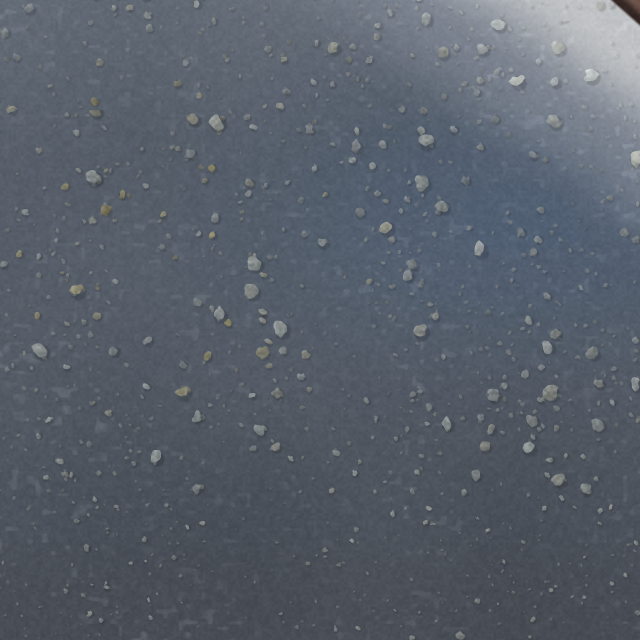
Write a WebGL 1 fragment shader that draws this texture.

```glsl
precision highp float;
// Blue-grey painted metal, speckled with pale lichen spots, with a bright sheen in the upper right corner.
uniform vec2 u_resolution;

vec3 hash3(vec2 p) {
  vec3 q = fract(vec3(p.xyx) * vec3(0.1031, 0.1030, 0.0973));
  q += dot(q, q.yxz + 33.33);
  return fract((q.xxy + q.yzz) * q.zyx);
}

float noise(vec2 p) {
  vec2 i = floor(p), f = fract(p);
  f = f * f * (3.0 - 2.0 * f);
  return mix(mix(hash3(i).x, hash3(i + vec2(1, 0)).x, f.x),
             mix(hash3(i + vec2(0, 1)).x, hash3(i + vec2(1, 1)).x, f.x), f.y);
}

// Signed distance into the sheen, whose border slants across the corner
float sheenDepth(vec2 p) {
  return (p.x - 0.70) * 0.55 + (p.y - 1.0) * 0.83 + 0.03 * (noise(p * 6.0) - 0.5);
}

vec3 metal(vec2 p) {
  vec3 color = mix(vec3(0.285, 0.305, 0.340), vec3(0.338, 0.368, 0.410), smoothstep(0.0, 0.62, p.y));
  color += vec3(0.055, 0.058, 0.060) * smoothstep(0.72, 1.05, p.y);
  float blue = exp(-dot(p - vec2(0.82, 0.66), (p - vec2(0.82, 0.66)) * vec2(7.0, 28.0)));
  color += vec3(-0.020, 0.006, 0.040) * blue;
  color += 0.025 * (noise(p * 5.0 + 3.0) - 0.5);
  float depth = sheenDepth(p);
  color = mix(color, vec3(0.50, 0.53, 0.58), 0.85 * smoothstep(-0.19, -0.02, depth));
  return mix(color, vec3(0.75, 0.76, 0.77), smoothstep(-0.04, 0.09, depth));
}

// Scatters irregular spots, at most one per grid cell, in loose clusters
vec3 paintSpots(vec3 color, vec2 p, float cells, float cover, float size, float strength) {
  float soft = max(0.0016, 0.8 / u_resolution.y);
  vec2 home = floor(p * cells);
  for (int j = -1; j <= 1; j++) {
    for (int i = -1; i <= 1; i++) {
      vec2 id = home + vec2(float(i), float(j));
      vec3 place = hash3(id + cells * 3.7);
      vec3 look = hash3(id + cells * 9.1 + 57.0);
      vec2 center = (id + 0.1 + 0.8 * place.xy) / cells;
      float cluster = smoothstep(0.2, 0.8, noise(center * 8.0 + cells));
      if (place.z > cover * (0.3 + 1.4 * cluster)) continue;

      // Turned, stretched and dented outline
      float radius = size * mix(0.5, 1.0, look.x) * mix(0.65, 1.0, smoothstep(0.1, 0.4, center.y));
      vec2 d = p - center;
      float angle = 6.2832 * look.y;
      vec2 turned = mat2(cos(angle), -sin(angle), sin(angle), cos(angle)) * d;
      turned.x *= mix(1.0, 1.6, look.z);
      float dent = noise(d / radius * 1.6 + id * 7.0);
      float edge = length(turned) - radius * (0.65 + 0.65 * dent);

      // Shadow on the lower right, then the spot with a lit upper left
      float shade = smoothstep(0.003, -0.002, length(d - vec2(0.3, -0.35) * radius) - radius);
      color *= 1.0 - 0.16 * shade * strength;
      float warm = smoothstep(0.45, 0.15, distance(center, vec2(0.26, 0.65)));
      float yellow = smoothstep(0.5, 1.0, look.y) * (0.2 + 0.8 * warm) * strength;
      vec3 tint = mix(vec3(0.54, 0.56, 0.56), vec3(0.58, 0.54, 0.37), yellow);
      tint += 0.06 * dot(d / radius, vec2(-0.6, 0.8)) + 0.14 * (noise(p * 210.0) - 0.5);
      tint += 0.10 * (look.z - 0.5) + 0.20 * smoothstep(-0.13, 0.05, sheenDepth(p));
      color = mix(color, tint, smoothstep(soft, -soft, edge) * strength * mix(0.6, 1.0, look.x));
    }
  }
  return color;
}

void main() {
  vec2 p = gl_FragCoord.xy / u_resolution;
  vec3 color = metal(p);

  // Faint scuffs, fine specks, then larger spots
  color += 0.07 * smoothstep(0.70, 0.95, noise(p * vec2(85.0, 110.0))) * noise(p * 9.0);
  color = paintSpots(color, p, 62.0, 0.17, 0.0042, 0.55);
  color = paintSpots(color, p, 37.0, 0.18, 0.0068, 0.85);
  float band = smoothstep(0.08, 0.35, p.y) * smoothstep(1.05, 0.8, p.y);
  color = paintSpots(color, p, 19.0, 0.24 * (0.3 + 0.7 * band), 0.0125, 0.95);

  // Dark brown gap beyond the panel's corner
  float gap = (p.x - 0.955) * 0.66 + (p.y - 1.0) * 0.75;
  vec3 brown = mix(vec3(0.20, 0.15, 0.14), vec3(0.42, 0.32, 0.29), smoothstep(0.008, 0.022, gap));
  color = mix(color, brown, smoothstep(-0.003, 0.003, gap));

  // Soft grain
  float grain = noise(p * 260.0) + 0.6 * noise(p * 120.0 + 40.0) - 0.8;
  gl_FragColor = vec4(color + 0.032 * grain, 1.0);
}
```
